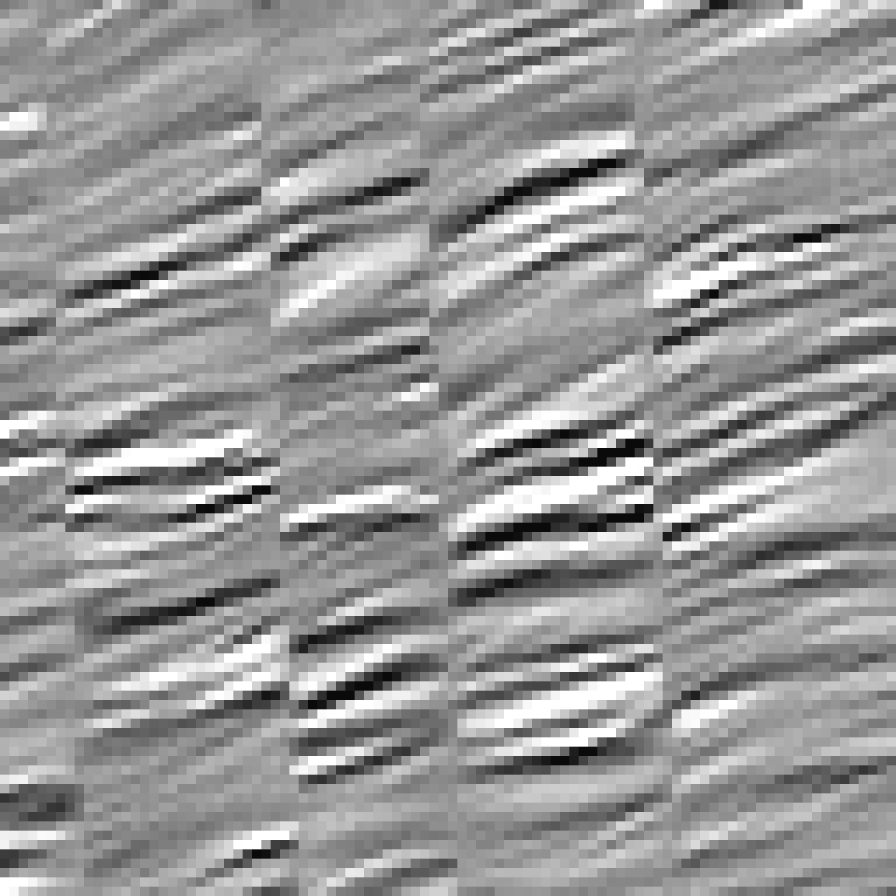
This texture is drawn by a WebGL 1 fragment shader. Its source:

```glsl
precision highp float;

// Grey seismic section: thin tilted strata cut into blocks by leaning faults.
// Row-staggered noise is stretched along the warped layers, band-passed into
// bright and dark reflectors, then sampled on a coarse grid of square cells.

uniform vec2 u_resolution;

const float CELLS = 96.0;
const float MEAN_GREY = 0.59;
const float FAULT_LEAN = 0.05;

float hash(vec2 p) {
  vec3 q = fract(p.xyx * 0.1031);
  q += dot(q, q.yzx + 33.33);
  return fract((q.x + q.y) * q.z);
}

// One row of smooth noise, shifted by a random phase so columns never align.
float rowNoise(float x, float row) {
  x += 17.0 * hash(vec2(row, 7.3));
  float i = floor(x);
  float f = smoothstep(0.0, 1.0, x - i);
  return mix(hash(vec2(i, row)), hash(vec2(i + 1.0, row)), f) * 2.0 - 1.0;
}

float strataNoise(vec2 p) {
  float row = floor(p.y);
  float f = smoothstep(0.0, 1.0, p.y - row);
  return mix(rowNoise(p.x, row), rowNoise(p.x, row + 1.0), f);
}

// Difference of two shifted layers: paired bright and dark bands.
float reflector(vec2 p) {
  vec2 shift = vec2(0.0, 0.6);
  return strataNoise(p + shift) - strataNoise(p - shift);
}

// Returns block index, distance right of its left fault, nearest fault distance.
vec3 findBlock(vec2 p) {
  vec3 block = vec3(0.0, p.x + 0.12, 1.0);
  for (int i = 0; i < 4; i++) {
    float n = float(i);
    float faultX = 0.045 + 0.21 * n + 0.03 * mod(n, 2.0) + FAULT_LEAN * p.y;
    float side = p.x - faultX;
    if (side > 0.0) block.xy = vec2(n + 1.0, side);
    block.z = min(block.z, abs(side));
  }
  return block;
}

// Depth measured along the layers, which rise and flatten to the right.
float layerDepth(vec2 p, vec3 block) {
  float slope = 0.37 + 0.08 * hash(vec2(block.x, 3.0));
  slope *= mix(1.1, 0.65, p.y);
  float bend = 0.012 * strataNoise(p * vec2(6.0, 5.0) + 40.0);
  return p.y + slope * block.y * (1.0 - 0.9 * block.y) + bend;
}

float sectionGrey(vec2 cell) {
  vec2 p = (cell + 0.5) / CELLS;
  p.y = 1.0 - p.y;
  vec3 block = findBlock(p);
  float depth = layerDepth(p, block);
  float along = p.x + 0.12 * block.x;

  float strength = 0.2 * exp2(2.0 * strataNoise(vec2(along * 4.0, depth * 15.0) + 90.0));
  float bands = reflector(vec2(along * 5.0, depth * 60.0));
  float steepDepth = depth + 0.18 * block.y;
  float fine = reflector(vec2(along * 12.0, steepDepth * 84.0) + 200.0);
  float broad = strataNoise(vec2(along * 4.0, depth * 18.0) + 300.0);
  float grain = hash(cell + 11.0) - 0.5;

  float contrast = mix(0.45, 1.0, smoothstep(0.0, 0.025, block.z));
  float wave = strength * (bands + 0.35 * fine) + 0.03 * fine;
  wave += mix(0.05, 0.1, p.y) * broad;
  return clamp(MEAN_GREY + contrast * wave + 0.06 * grain, 0.04, 1.0);
}

void main() {
  // Blend neighbouring cells only within one screen pixel of their border.
  vec2 pixelsPerCell = u_resolution / CELLS;
  vec2 grid = gl_FragCoord.xy / pixelsPerCell - 0.5;
  vec2 cell = floor(grid);
  vec2 edge = clamp((grid - cell - 0.5) * pixelsPerCell + 0.5, 0.0, 1.0);

  float lower = mix(sectionGrey(cell), sectionGrey(cell + vec2(1.0, 0.0)), edge.x);
  float upper = mix(sectionGrey(cell + vec2(0.0, 1.0)), sectionGrey(cell + 1.0), edge.x);
  gl_FragColor = vec4(vec3(mix(lower, upper, edge.y)), 1.0);
}
```
